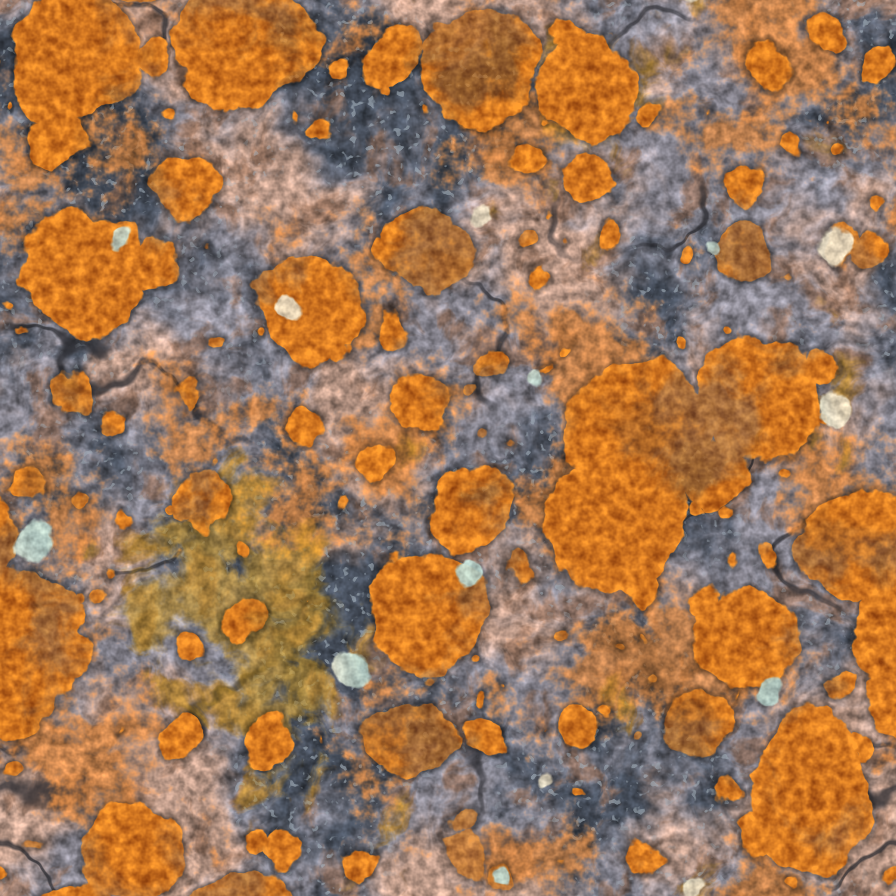
Write a WebGL 1 fragment shader that draws this texture.

```glsl
precision highp float;
uniform vec2 u_resolution;

vec2 hash(vec2 p) {
  vec3 q = fract(p.xyx * vec3(0.1031, 0.1030, 0.0973));
  q += dot(q, q.yzx + 33.33);
  return fract((q.xx + q.yz) * q.zy);
}

float slope(vec2 cell, vec2 corner, vec2 f, float period) {
  float angle = 6.28318 * hash(mod(cell + corner, period) + period).x;
  return dot(vec2(cos(angle), sin(angle)), f - corner);
}

// Gradient noise that wraps after a whole number of cells
float noise(vec2 uv, float period) {
  vec2 p = uv * period, c = floor(p), f = p - c;
  vec2 s = f * f * f * (f * (f * 6.0 - 15.0) + 10.0);
  float low = mix(slope(c, vec2(0, 0), f, period), slope(c, vec2(1, 0), f, period), s.x);
  float high = mix(slope(c, vec2(0, 1), f, period), slope(c, vec2(1, 1), f, period), s.x);
  return mix(low, high, s.y);
}

float fbm(vec2 uv, float period, int octaves) {
  float sum = 0.0, gain = 1.0;
  for (int i = 0; i < 6; i++) {
    if (i >= octaves) break;
    sum += gain * noise(uv, period);
    uv += 0.173;
    period *= 2.0;
    gain *= 0.55;
  }
  return sum;
}

// Signed depth inside scattered round patches, positive within
float patches(vec2 uv, float cells, float density, float small, float large) {
  vec2 cell = floor(uv * cells);
  float depth = -1.0;
  for (int y = -1; y <= 1; y++) {
    for (int x = -1; x <= 1; x++) {
      vec2 id = cell + vec2(x, y);
      vec2 key = mod(id, cells) + cells;
      vec2 kind = hash(key * 3.0 + 41.0);
      vec2 centre = (id + 0.15 + 0.7 * hash(key)) / cells;
      float radius = mix(small, large, kind.y * kind.y);
      if (kind.x < density) depth = max(depth, radius - length(uv - centre));
    }
  }
  return depth;
}

float relief(vec2 uv) {
  return fbm(uv, 14.0, 5);
}

void main() {
  vec2 uv = gl_FragCoord.xy / u_resolution;
  vec2 warp = vec2(fbm(uv, 9.0, 4), fbm(uv + 0.37, 9.0, 4));
  vec2 bent = uv + 0.025 * warp;
  float grain = fbm(uv, 72.0, 3);
  float speck = fbm(uv + 0.61, 100.0, 2);
  float light = relief(bent) - relief(bent + vec2(-0.004, 0.006));

  // Weathered rock: slate, grey, brown and pale pink
  float mass = fbm(bent, 4.0, 6);
  float warmth = 0.5 * mass + 0.8 * fbm(bent + 0.29, 5.0, 6);
  float mottle = fbm(bent + 0.53, 18.0, 5);
  vec3 color = mix(vec3(0.27, 0.30, 0.35), vec3(0.54, 0.53, 0.57),
                   smoothstep(-0.5, 0.08, mass + 0.35 * mottle));
  color = mix(color, vec3(0.76, 0.61, 0.53), 0.9 * smoothstep(-0.05, 0.4, warmth));
  color = mix(color, vec3(0.54, 0.40, 0.32), 0.7 * smoothstep(0.05, 0.5, mottle));
  color *= 1.0 + 0.6 * clamp(light, -0.6, 0.6) + 0.45 * grain;

  // Pale mineral flecks, mostly on the dark stone
  float flecks = smoothstep(0.25, 0.5, speck) * smoothstep(0.2, -0.3, mass);
  color = mix(color, vec3(0.64, 0.69, 0.73), 0.6 * flecks);

  // Broken cracks
  float fault = abs(fbm(bent + vec2(0.11, 0.47), 3.0, 3));
  float crack = smoothstep(0.03, 0.006, fault) * smoothstep(0.0, 0.25, noise(uv + 0.7, 5.0));
  color = mix(color, vec3(0.17, 0.17, 0.19), 0.75 * crack);

  // Faded orange and yellow stains
  float stain = smoothstep(0.08, 0.42, fbm(bent + 0.83, 5.0, 5) + 0.25 * grain);
  color = mix(color, vec3(0.77, 0.47, 0.22) * (1.0 + 0.45 * grain + 0.3 * light), 0.75 * stain);
  float yellow = smoothstep(0.34, 0.6, fbm(bent + 0.19, 3.0, 3) + 0.4 * mottle);
  color = mix(color, vec3(0.73, 0.54, 0.13) * (1.0 + 0.4 * grain), 0.6 * yellow);

  // Orange lichen with lobed edges and a grainy crust
  vec2 lobed = uv + 0.018 * warp;
  float ragged = 0.009 * fbm(uv + 0.41, 26.0, 4);
  float lichen = max(patches(lobed, 8.0, 0.62, 0.018, 0.08),
                     patches(lobed, 20.0, 0.3, 0.004, 0.02)) + ragged;
  color *= 1.0 - 0.3 * smoothstep(-0.009, 0.0, lichen);
  float crust = 0.62 + 0.65 * grain + 0.35 * speck + 0.3 * light;
  crust += 0.15 * smoothstep(0.02, 0.0, lichen);
  vec3 orange = mix(vec3(0.56, 0.25, 0.05), vec3(0.97, 0.58, 0.17), clamp(crust, 0.0, 1.15));
  float cover = mix(0.6, 0.98, smoothstep(-0.3, 0.0, noise(uv + 0.23, 6.0) + 0.3 * mottle));
  color = mix(color, orange, cover * smoothstep(-0.0015, 0.0015, lichen));

  // A few chalky rosettes
  float chalk = patches(uv + 0.012 * warp + 0.31, 5.0, 0.4, 0.008, 0.022) + 0.8 * ragged;
  vec3 pale = mix(vec3(0.70, 0.80, 0.77), vec3(0.90, 0.85, 0.75),
                  smoothstep(-0.15, 0.15, noise(uv + 0.9, 4.0)));
  color = mix(color, pale * (1.0 + 0.3 * grain), 0.92 * smoothstep(-0.002, 0.002, chalk));

  gl_FragColor = vec4(clamp(color, 0.0, 1.0), 1.0);
}
```
